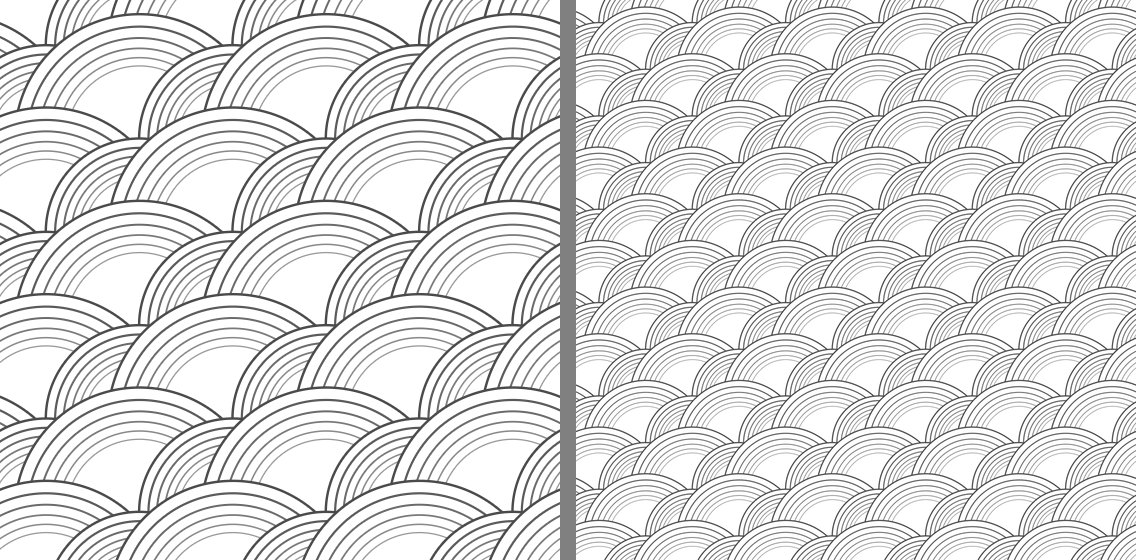
Left: one tile. Right: repeated 2 by 2.
Write a Shadertoy shader that draws this pattern.

```glsl
// Overlapping wave scales: large and small ringed discs alternating in half-drop rows.

const float GRID = 6.0;                    // disc centres across and down (even, so it tiles)
const vec2  GRID_OFFSET = vec2(0.4945, 0.512);
const float LARGE_RADIUS = 1.336;          // in grid units
const float SMALL_RADIUS = 1.004;
const int   RING_COUNT = 6;
const float RING_STEP = 0.104;             // first gap, relative to the radius
const float RING_TIGHTEN = 0.0042;         // gaps shrink towards the centre
const float OUTER_WIDTH = 0.026;           // line widths in grid units
const float INNER_WIDTH = 0.014;
const vec3  PAPER = vec3(1.0);
const vec3  OUTER_INK = vec3(0.29);
const vec3  INNER_INK = vec3(0.60);

// Antialiased coverage of a signed distance
float coverage(float dist, float pixel) {
    return clamp(0.5 - dist / pixel, 0.0, 1.0);
}

// Paints one opaque disc with concentric rings over the layers below
vec3 paintDisc(vec3 below, vec2 toCentre, float radius, float pixel) {
    float dist = length(toCentre);
    vec3 color = mix(below, PAPER, coverage(dist - radius, pixel));
    for (int i = 0; i < RING_COUNT; i++) {
        float ring = float(i);
        float depth = ring / float(RING_COUNT - 1);
        float ringRadius = radius * (1.0 - RING_STEP * ring + RING_TIGHTEN * ring * ring);
        float halfWidth = 0.5 * mix(OUTER_WIDTH, INNER_WIDTH, depth);
        float line = coverage(abs(dist - ringRadius) - halfWidth, pixel);
        color = mix(color, mix(OUTER_INK, INNER_INK, depth), line);
    }
    return color;
}

void mainImage(out vec4 fragColor, in vec2 fragCoord) {
    vec2 p = fragCoord / iResolution.xy * GRID - GRID_OFFSET;
    float pixel = GRID / min(iResolution.x, iResolution.y);
    vec2 cell = floor(p);
    vec3 color = PAPER;

    // Back to front: upper rows first, left to right within a row
    for (int row = 1; row >= -1; row--) {
        for (int col = -1; col <= 2; col++) {
            vec2 centre = cell + vec2(col, row);
            float isLarge = mod(centre.x + centre.y, 2.0);
            float radius = mix(SMALL_RADIUS, LARGE_RADIUS, isLarge);
            color = paintDisc(color, p - centre, radius, pixel);
        }
    }
    fragColor = vec4(color, 1.0);
}
```
